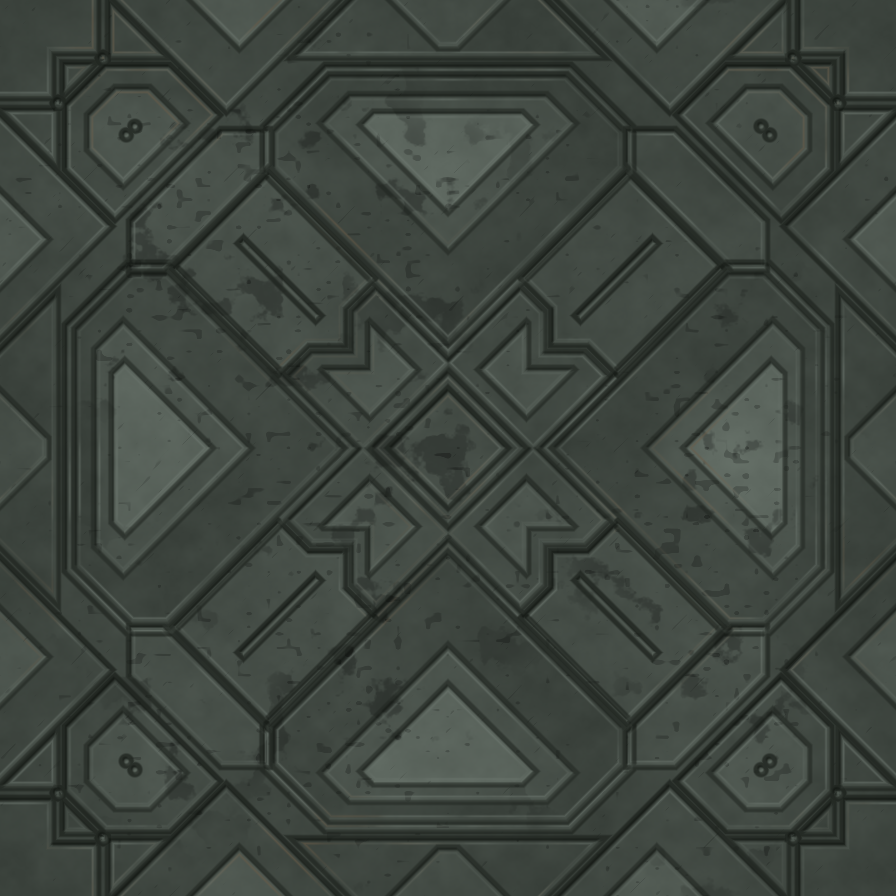
Reproduce this texture procedurally as a WebGL 2 fragment shader.

```glsl
#version 300 es
precision highp float;

uniform vec2 u_resolution;
out vec4 outColor;

const float DIAG = 0.70711;
const vec3 METAL = vec3(0.25, 0.28, 0.255);
const vec3 TINT = vec3(0.93, 1.0, 0.95);
const vec3 GROOVE = vec3(0.115, 0.135, 0.115);
const vec3 RIM = vec3(0.43, 0.47, 0.44);
const vec3 COPPER = vec3(0.42, 0.36, 0.28);

float hash(vec2 p) {
    return fract(sin(dot(p, vec2(127.1, 311.7))) * 43758.5453);
}

// Value noise that wraps after a whole number of cells
float noise(vec2 uv, vec2 cells) {
    vec2 p = uv * cells, i = floor(p), f = fract(p);
    f = f * f * (3.0 - 2.0 * f);
    float a = hash(mod(i, cells)), b = hash(mod(i + vec2(1, 0), cells));
    float c = hash(mod(i + vec2(0, 1), cells)), d = hash(mod(i + 1.0, cells));
    return mix(mix(a, b, f.x), mix(c, d, f.x), f.y);
}

float fbm(vec2 uv, float cells) {
    float sum = 0.0, amp = 0.5;
    for (int i = 0; i < 5; i++) {
        sum += amp * noise(uv, vec2(cells));
        cells *= 2.0;
        amp *= 0.5;
    }
    return sum;
}

float band(float x, float low, float high) {
    return max(low - x, x - high);
}

float line(float d, float halfWidth, float soft) {
    return 1.0 - smoothstep(halfWidth - soft, halfWidth + soft, abs(d));
}

// Adds one plate to (tone, height, groove, rim)
vec4 plate(vec4 s, float d, float tone, float depth, float soft) {
    float inside = 1.0 - smoothstep(-soft, soft, d);
    float groove = depth * line(d - 0.005, 0.006, soft);
    float rim = line(d + 0.008, 0.002, soft);
    return vec4(s.x + tone * inside, s.y + inside, max(s.z, groove), max(s.w, rim));
}

// Plate layout, folded into one eighth of the tile
vec4 relief(vec2 p, float soft) {
    vec2 q = abs(p);
    float a = max(q.x, q.y), b = min(q.x, q.y), u = a + b, v = a - b;
    vec4 s = vec4(0.0);

    // Central diamond and cross
    float step_ = min(DIAG * (0.547 - u), 0.234 - b);
    s = plate(s, DIAG * (u - 0.168), -0.01, 0.8, soft);
    s = plate(s, DIAG * (u - 0.128), 0.025, 0.9, soft);
    s = plate(s, max(DIAG * max(v - 0.195, 0.185 - u), 0.022 - step_), 0.01, 0.65, soft);
    float arrow = max(DIAG * (abs(a - 0.175) + abs(b - 0.175) - 0.102), min(a, b) - 0.175);
    s = plate(s, arrow, 0.04, 0.7, soft);

    // Four large panels with nested triangles
    float panel = max(DIAG * max(0.238 - v, u - 1.094), max(b - 0.388, a - 0.83));
    s = plate(s, panel - 0.022, 0.0, 0.8, soft);
    s = plate(s, panel, -0.012, 0.7, soft);
    s = plate(s, max(DIAG * max(0.445 - v, u - 1.005), a - 0.786), 0.05, 0.6, soft);
    s = plate(s, max(DIAG * max(0.531 - v, u - 0.912), a - 0.747), 0.075, 0.65, soft);

    // Diagonal plates, slots and outer strips
    s = plate(s, max(DIAG * max(v - 0.212, u - 1.01), step_), 0.02, 0.9, soft);
    s = plate(s, max(DIAG * band(u, 0.584, 0.92), DIAG * v - 0.005), 0.02, 0.9, soft);
    float strip = max(DIAG * band(u, 1.036, 1.214), max(a - 0.708, 0.4 - b));
    s = plate(s, strip, 0.025, 0.8, soft);

    // Corner badges, brackets and rivets
    float badge = max(DIAG * max(band(u, 1.258, 1.617), v - 0.229), a - 0.852);
    s = plate(s, badge, 0.005, 0.95, soft);
    s = plate(s, max(DIAG * max(band(u, 1.315, 1.544), v - 0.135), a - 0.802), 0.045, 0.65, soft);
    s = plate(s, max(DIAG * (1.65 - u), a - 0.857), 0.0, 0.9, soft);
    s = plate(s, length(vec2(a, b) - vec2(0.718, 0.699)) - 0.006, 0.03, 0.9, soft);
    s = plate(s, length(vec2(a, b) - vec2(0.87, 0.77)) - 0.009, 0.02, 1.0, soft);

    // Plates that continue into the neighbouring tile
    s = plate(s, DIAG * max(1.25 - u, 0.26 - v), 0.01, 0.9, soft);
    s = plate(s, DIAG * (abs(b - 0.466) + 1.0 - a - 0.104), 0.065, 0.65, soft);
    s = plate(s, max(DIAG * (u - 1.215), 0.875 - a), 0.0, 0.8, soft);
    s = plate(s, max(DIAG * (0.875 - v), 0.896 - a), 0.035, 0.65, soft);
    s = plate(s, max(max(0.875 - a, b - 0.755), DIAG * (v - 0.24)), 0.01, 0.8, soft);
    return plate(s, max(0.885 - a, 0.785 - b), 0.015, 0.9, soft);
}

void main() {
    vec2 uv = gl_FragCoord.xy / u_resolution;
    vec2 p = 2.0 * uv - 1.0;
    float soft = max(0.003, 1.4 / min(u_resolution.x, u_resolution.y));
    vec2 toLight = vec2(0.0025, -0.004);
    vec4 s = relief(p, soft);
    float bevel = relief(p - toLight, soft).y - relief(p + toLight, soft).y;

    // Mottled metal and fine grain
    float cloud = fbm(uv, 5.0), grain = fbm(uv + 0.37, 48.0);
    vec3 color = METAL + TINT * (s.x + 0.10 * (cloud - 0.48) + 0.045 * (grain - 0.48));

    // Stains, chips and short scratches
    float stain = smoothstep(0.62, 0.69, fbm(uv + 0.19, 26.0)) * smoothstep(0.35, 0.6, cloud);
    float chip = smoothstep(0.86, 0.93, noise(uv, vec2(90, 130)) * (0.75 + 0.5 * cloud));
    float scratch = smoothstep(0.93, 0.98, noise(vec2(uv.x + uv.y, uv.y - uv.x), vec2(38, 190)));
    color *= 1.0 - 0.24 * stain - 0.2 * chip - 0.12 * scratch;

    // Grooves, worn rims and directional bevel
    color = mix(color, GROOVE, s.z * 0.85);
    float wear = smoothstep(0.35, 0.65, fbm(uv + 0.61, 14.0));
    vec3 rimColor = mix(RIM, COPPER, smoothstep(0.5, 0.7, fbm(uv + 0.83, 7.0)));
    color = mix(color, rimColor, s.w * (0.18 + 0.4 * wear) * (1.0 - s.z));
    color += TINT * 0.05 * clamp(bevel, -1.0, 1.5);
    outColor = vec4(color, 1.0);
}
```
